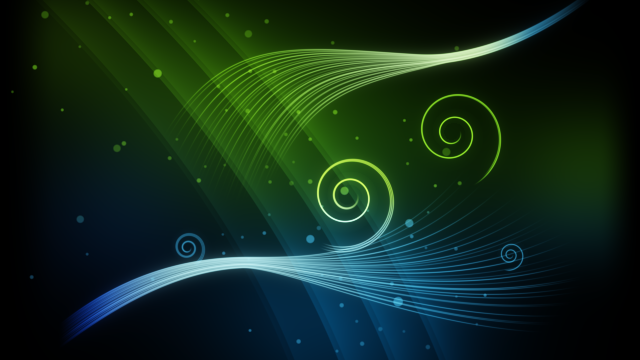
This background is drawn by a Shadertoy shader. Its source:

```glsl
#define STRANDS 26
#define LINE_WIDTH 0.0019
#define HALO_WIDTH 0.014
#define HALO_GAIN 0.035
#define EXPOSURE 1.2
#define BAND_GAIN 1.1
#define DOT_GAIN 0.75
#define LEAF vec3(0.38, 0.82, 0.08)
#define LIME vec3(0.62, 1.00, 0.16)
#define SKY vec3(0.16, 0.58, 0.85)
#define ICE vec3(0.55, 0.95, 1.00)
#define ROYAL vec3(0.04, 0.20, 0.85)

const float TAU = 6.2831853;

float hash(vec2 p) {
    vec3 q = fract(p.xyx * 0.1031);
    q += dot(q, q.yzx + 33.33);
    return fract((q.x + q.y) * q.z);
}

float glow(vec2 p, vec2 centre, vec2 radius) {
    vec2 d = (p - centre) / radius;
    return exp(-dot(d, d));
}

// Bright core with a faint halo
float stroke(float d, float px) {
    float w = max(LINE_WIDTH, 0.7 * px);
    return exp(-d * d / (w * w)) + HALO_GAIN * exp(-abs(d) / HALO_WIDTH);
}

// Upper plume: a stem on the right that fans down to the left
float crestEnd(float u) { return mix(0.44, 0.76, u); }

float crestY(float x, float u) {
    float q = clamp((1.25 - x) / (1.25 - crestEnd(u)), 0.0, 1.2);
    float rise = max(x - 1.157, 0.0);
    float drop = mix(0.28, 0.19, u) + 0.56 * u * (1.0 - u);
    return 0.833 + 0.778 * rise * rise + (0.5 - u) * 0.025
         + mix(0.075, -0.15, u) * q * q / (q + 0.15) - drop * pow(q, 5.0);
}

// Lower wave: a stem on the left that fans out to the right
float waveEnd(float u) { return mix(1.27, 1.5, u) + 0.93 * u * (1.0 - u); }

float waveY(float x, float u) {
    float q = clamp((x - 0.671) / (waveEnd(u) - 0.671), 0.0, 1.2);
    float dip = max(0.694 - x, 0.0);
    return 0.271 - 0.734 * dip * dip + (0.5 - u) * mix(0.07, 0.03, smoothstep(0.2, 0.7, x))
         - 0.32 * u * q * q / (q + 0.15) + mix(0.27, 0.085, u) * q * q * q;
}

// Logarithmic spiral winding inwards anticlockwise
float spiral(vec2 p, vec2 centre, float radius, float decay, float start, float px) {
    vec2 d = p - centre;
    float r = max(length(d), 1e-4), angle = atan(d.y, d.x);
    float wound = -log(r / radius) / decay;
    float phi = angle + TAU * round((wound - angle) / TAU);
    float mask = smoothstep(start, start + 0.5, phi) * (1.0 - smoothstep(10.0, 13.0, phi));
    return mask * stroke(r - radius * exp(-decay * phi), px);
}

vec3 background(vec2 p, float px) {
    vec3 c = vec3(0.10, 0.24, 0.015) * glow(p, vec2(0.60, 0.76), vec2(0.42, 0.27));
    c += vec3(0.06, 0.19, 0.01) * glow(p, vec2(1.02, 0.58), vec2(0.42, 0.24));
    c += vec3(0.09, 0.22, 0.02) * glow(p, vec2(1.65, 0.53), vec2(0.22, 0.17));
    c += vec3(0.06, 0.11, 0.01) * glow(p, vec2(0.18, 0.90), vec2(0.20, 0.17));
    c += vec3(0.01, 0.07, 0.17) * glow(p, vec2(0.34, 0.41), vec2(0.25, 0.23));
    c += vec3(0.01, 0.18, 0.33) * glow(p, vec2(0.95, 0.15), vec2(0.36, 0.28));
    c += vec3(0.00, 0.06, 0.13) * glow(p, vec2(1.60, 0.37), vec2(0.25, 0.12));
    // Curved diagonal light bands
    float depth = 1.0 - p.y;
    float s = p.x - depth + 0.3 * depth * depth;
    float bands = 0.0;
    for (int i = 0; i < 4; i++) {
        float t = s - 0.10 - 0.14 * float(i);
        float edge = smoothstep(-px, px, t);
        bands += (i == 0 ? 0.3 : 0.6) * edge * exp(-max(t, 0.0) / 0.09);
        bands -= 0.2 * edge * (1.0 - smoothstep(0.018 - px, 0.018 + px, t));
    }
    c *= 0.72 + BAND_GAIN * bands;
    c += mix(vec3(0.0, 0.07, 0.13), vec3(0.05, 0.11, 0.0), smoothstep(0.3, 0.5, p.y)) * bands * 0.6;
    return c * smoothstep(0.0, 0.16, p.x) * (1.0 - smoothstep(1.66, 1.778, p.x));
}

vec3 strands(vec2 p, float px) {
    vec3 c = vec3(0.0);
    vec3 crestHue = mix(LEAF, vec3(0.65, 0.95, 0.5), smoothstep(0.6, 1.15, p.x));
    crestHue = mix(crestHue, SKY * 0.6, smoothstep(1.3, 1.5, p.x));
    vec3 waveHue = mix(ROYAL, ICE, smoothstep(0.2, 0.55, p.x));
    waveHue = mix(waveHue, SKY, smoothstep(0.75, 1.25, p.x));
    waveHue = mix(waveHue, vec3(0.25, 0.7, 0.5), 0.6 * smoothstep(0.3, 0.5, p.y));
    float e = 0.003;
    for (int i = 0; i < STRANDS; i++) {
        float n = float(i), u = (n + hash(vec2(n, 3.0))) / float(STRANDS);
        float gain = 0.2 + 0.65 * hash(vec2(n, 9.0));
        float y = crestY(p.x, u), slope = (crestY(p.x + e, u) - y) / e;
        float fade = smoothstep(crestEnd(u), crestEnd(u) + 0.2, p.x) * (1.0 - smoothstep(1.35, 1.66, p.x));
        c += crestHue * gain * fade * stroke((p.y - y) / sqrt(1.0 + slope * slope), px);
        y = waveY(p.x, u);
        slope = (waveY(p.x + e, u) - y) / e;
        fade = smoothstep(0.16, 0.32, p.x) * (1.0 - smoothstep(waveEnd(u) - 0.4, waveEnd(u), p.x));
        c += waveHue * gain * fade * stroke((p.y - y) / sqrt(1.0 + slope * slope), px);
    }
    return c;
}

vec3 curls(vec2 p, float px) {
    vec3 c = vec3(0.0), hue = mix(ICE, LIME, smoothstep(0.33, 0.48, p.y));
    for (int i = 0; i < 3; i++) {
        float k = float(i);
        c += hue * 0.9 * spiral(p, vec2(0.967, 0.454), 0.117 + 0.004 * k, 0.112 + 0.007 * k, -2.1, px);
        c += SKY * 0.35 * spiral(p, vec2(0.521, 0.312), 0.041 + 0.003 * k, 0.12, -1.3, px);
    }
    c += LEAF * 1.1 * spiral(p, vec2(1.257, 0.63), 0.132, 0.14, -1.2, px);
    c += LEAF * 0.7 * spiral(p, vec2(1.257, 0.63), 0.129, 0.138, -1.0, px);
    return c + SKY * 0.7 * spiral(p, vec2(1.417, 0.292), 0.035, 0.12, -2.0, px);
}

float disc(vec2 p, vec2 centre, float r, float px) {
    return 1.0 - smoothstep(r - px, r + px, length(p - centre));
}

vec3 lights(vec2 p, float px) {
    // Large lights: x, y, radius
    const vec3 large[10] = vec3[10](
        vec3(0.438, 0.796, 0.011), vec3(0.957, 0.470, 0.011), vec3(1.137, 0.380, 0.011),
        vec3(0.862, 0.336, 0.011), vec3(1.106, 0.162, 0.013), vec3(0.125, 0.959, 0.010),
        vec3(0.690, 0.906, 0.010), vec3(1.240, 0.578, 0.011), vec3(0.325, 0.588, 0.010),
        vec3(0.223, 0.391, 0.010));
    float amount = 0.0;
    for (int i = 0; i < 10; i++)
        amount += (i < 5 ? 1.0 : 0.4) * disc(p, large[i].xy, large[i].z, px);
    // Fine scattered dots, denser along the diagonal
    vec2 cell = floor(p / 0.065);
    vec2 spot = (cell + 0.2 + 0.6 * vec2(hash(cell), hash(cell + 41.0))) * 0.065;
    float density = 0.08 + 0.34 * exp(-pow((spot.x + 0.75 * spot.y - 1.2) / 0.35, 2.0));
    density *= 1.0 - smoothstep(1.3, 1.45, spot.x);
    float shown = step(hash(cell + 17.0), density);
    amount += shown * (0.35 + 0.6 * hash(cell + 5.0)) * disc(p, spot, mix(0.003, 0.006, hash(cell + 29.0)), px);
    return amount * DOT_GAIN * mix(SKY, LEAF, smoothstep(0.35, 0.5, p.y));
}

void mainImage(out vec4 fragColor, in vec2 fragCoord) {
    float px = 1.0 / iResolution.y;
    vec2 p = fragCoord * px;
    vec3 c = background(p, px) + strands(p, px) + curls(p, px) + lights(p, px);
    fragColor = vec4(1.0 - exp(-EXPOSURE * c), 1.0);
}
```
